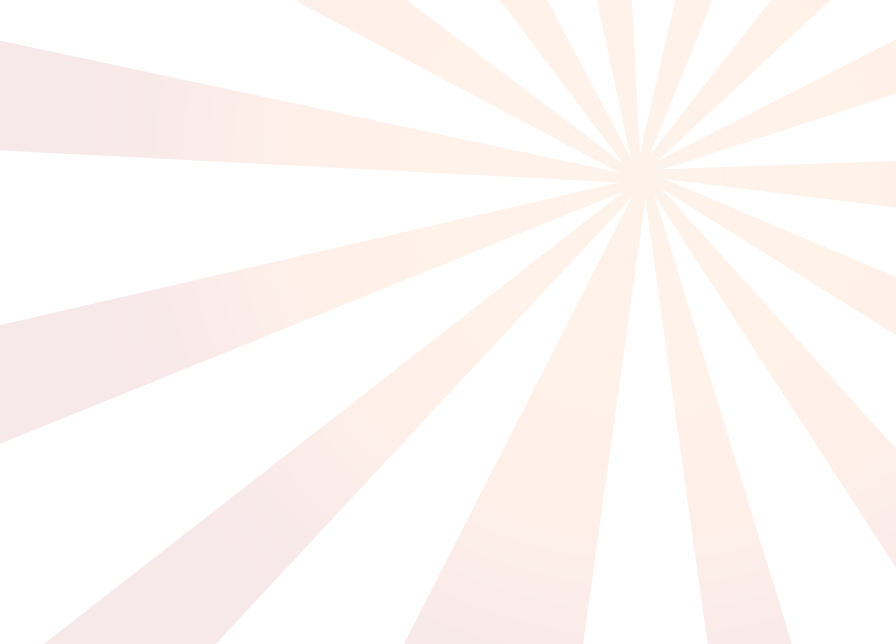
This background is drawn by a Shadertoy shader. Its source:

```glsl
const vec2  HUB        = vec2(0.3007, 0.2255); // from canvas centre, in canvas heights
const float HUB_RADIUS = 0.0353;               // where the white gaps begin
const float GAP_SHIFT  = 0.0058;               // sideways twist of the gap tips
const int   GAP_COUNT  = 14;
const float GAP_FIRST  = radians(270.0);
const float GAP_STEP   = radians(25.0);        // leaves one wider ray below the hub
const float GAP_HALF   = radians(7.97);

const float PEACH_DIST = 0.50;
const float ROSE_DIST  = 0.87;
const vec3 WHITE = vec3(1.0);
const vec3 CREAM = vec3(0.992, 0.953, 0.918);
const vec3 PEACH = vec3(1.0, 0.945, 0.914);
const vec3 ROSE  = vec3(0.969, 0.908, 0.918);

// Signed distance to an endless wedge, positive inside
float wedge(vec2 p, vec2 axis, float halfAngle) {
    float along = dot(p, axis);
    float across = abs(dot(p, vec2(-axis.y, axis.x)));
    return along * sin(halfAngle) - across * cos(halfAngle);
}

// Signed distance to the nearest white gap, positive inside
float gapField(vec2 p) {
    float field = -1.0;
    for (int i = 0; i < GAP_COUNT; i++) {
        float angle = GAP_FIRST + GAP_STEP * float(i);
        vec2 axis = vec2(cos(angle), sin(angle));
        vec2 side = vec2(-axis.y, axis.x);
        vec2 tip = axis * HUB_RADIUS + side * GAP_SHIFT;
        field = max(field, wedge(p - tip, axis, GAP_HALF));
    }
    return field;
}

// Radial tint from cream through peach to rose
vec3 rayColor(float dist) {
    vec3 inner = mix(CREAM, PEACH, clamp(dist / PEACH_DIST, 0.0, 1.0));
    float outer = clamp((dist - PEACH_DIST) / (ROSE_DIST - PEACH_DIST), 0.0, 1.0);
    return mix(inner, ROSE, outer);
}

void mainImage(out vec4 fragColor, in vec2 fragCoord) {
    vec2 p = (fragCoord - 0.5 * iResolution.xy) / iResolution.y - HUB;
    float pixel = 1.0 / iResolution.y;

    // White gaps over the tinted rays
    float gap = clamp(0.5 + gapField(p) / pixel, 0.0, 1.0);
    fragColor = vec4(mix(rayColor(length(p)), WHITE, gap), 1.0);
}
```
